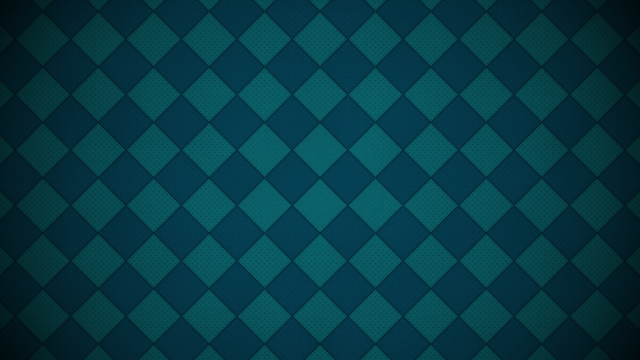
A Shadertoy shader for this pattern:

```glsl
float hash(vec2 p) {
    p = fract(p * vec2(0.1031, 0.1137));
    p += dot(p, p.yx + 33.33);
    return fract((p.x + p.y) * p.x * 47.0);
}

float noise(vec2 p) {
    vec2 i = floor(p), f = fract(p);
    f = f * f * (3.0 - 2.0 * f);
    return mix(mix(hash(i), hash(i + vec2(1, 0)), f.x),
               mix(hash(i + vec2(0, 1)), hash(i + vec2(1, 1)), f.x), f.y);
}

void mainImage(out vec4 fragColor, in vec2 fragCoord) {
    vec2 p = (fragCoord - 0.5 * iResolution.xy) / iResolution.y;
    float pixel = 1.0 / iResolution.y;
    float radius = length(p * vec2(1.0, 1.1));

    // Diagonal checkerboard: one unit is the side of a diamond
    vec2 q = (p - vec2(0.0, 0.0063)) / 0.154;
    vec2 diamond = vec2(q.x + q.y, q.x - q.y);
    vec2 local = fract(diamond);
    vec2 toEdge = min(local, 1.0 - local);
    float side = 0.154 * inversesqrt(2.0);
    float seam = min(toEdge.x, toEdge.y) * side;

    // Antialiased choice between the two cloth colours
    vec2 parity = mod(floor(diamond), 2.0);
    float isLight = abs(parity.x - parity.y);
    float blend = 0.5 + (isLight - 0.5) * smoothstep(-pixel, pixel, seam) * 2.0
                - (isLight - 0.5) * 1.0;
    blend = mix(blend, isLight, smoothstep(0.0, pixel, seam));
    vec3 color = mix(vec3(0.022, 0.255, 0.335), vec3(0.042, 0.385, 0.420), blend);

    // Fine perforations, fading out near the middle
    vec2 pore = fract(diamond * 10.0) - 0.5;
    float poreDistance = length(pore) * side / 10.0;
    float dots = 1.0 - smoothstep(0.0015 - pixel, 0.0015 + pixel, poreDistance);
    dots *= smoothstep(0.04, 0.32, radius) * smoothstep(0.002, 0.005, seam);
    color *= 1.0 - dots * mix(0.14, 0.26, isLight);

    // Dark stitched seams with a soft shadow
    float line = 1.0 - smoothstep(0.0013 - 0.5 * pixel, 0.0013 + 0.5 * pixel, seam);
    color *= 1.0 - 0.10 * exp(-seam / 0.004);
    color = mix(color, vec3(0.012, 0.135, 0.190), 0.75 * line);

    // Uneven dye and fine grain
    color *= 0.97 + 0.06 * noise(p * 9.0 + 20.0);
    color *= 0.97 + 0.06 * noise(p * 240.0 + 300.0);

    // Vignette
    float r2 = radius * radius;
    color *= max(1.0 - 0.55 * r2 - 0.20 * r2 * r2, 0.18);
    fragColor = vec4(color, 1.0);
}
```
